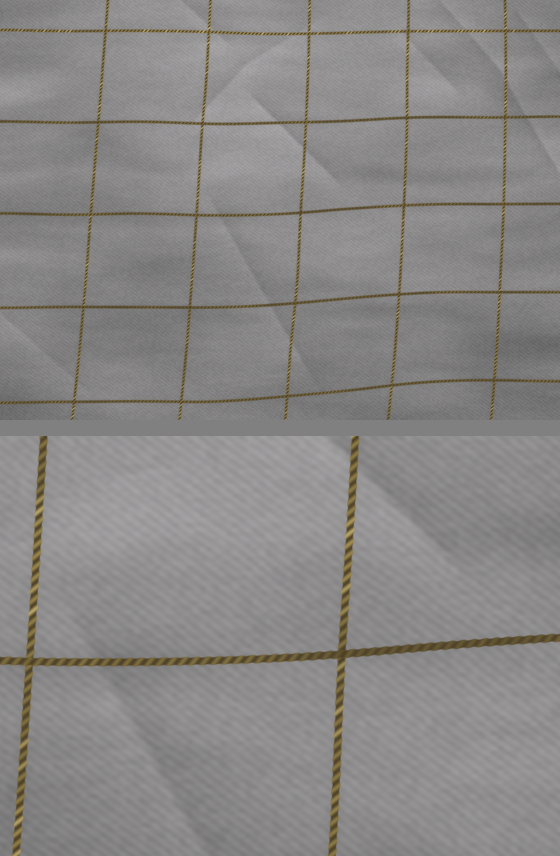
Top: the whole. Bottom: its middle third, enlarged.
A Shadertoy shader for this texture:

```glsl
// Creased grey twill cloth with a wide, slightly skewed check of gold metallic thread.

float hash(vec2 p) {
    p = fract(p * vec2(0.1031, 0.1137));
    p += dot(p, p.yx + 33.33);
    return fract((p.x + p.y) * p.x * 7.31);
}

float noise(vec2 p) {
    vec2 i = floor(p), f = fract(p);
    f = f * f * (3.0 - 2.0 * f);
    return mix(mix(hash(i), hash(i + vec2(1, 0)), f.x),
               mix(hash(i + vec2(0, 1)), hash(i + vec2(1, 1)), f.x), f.y);
}

float fbm(vec2 p) {
    float sum = 0.0, amp = 0.5;
    for (int k = 0; k < 4; k++) {
        sum += amp * noise(p);
        p = p * 2.03 + 17.7;
        amp *= 0.5;
    }
    return sum;
}

// Soft fold from a to b: lighter on its left side, darker on its right
float fold(vec2 p, vec2 a, vec2 b, float width) {
    vec2 dir = normalize(b - a);
    float along = dot(p - a, dir) / length(b - a);
    float side = dot(p - a, vec2(-dir.y, dir.x));
    float ends = smoothstep(-0.05, 0.2, along) * smoothstep(1.05, 0.8, along);
    return ends * clamp(side / 0.004, -1.0, 1.0) * exp(-abs(side) / width);
}

float creases(vec2 p) {
    float s = -0.035 * fold(p, vec2(0.48, 0.56), vec2(0.76, 0.07), 0.04);
    s -= 0.04 * fold(p, vec2(0.41, 1.02), vec2(0.55, 0.89), 0.03);
    s -= 0.035 * fold(p, vec2(0.45, 0.70), vec2(0.60, 0.86), 0.04);
    s -= 0.03 * fold(p, vec2(0.56, 0.83), vec2(0.77, 0.96), 0.04);
    s -= 0.055 * fold(p, vec2(0.58, 0.79), vec2(0.82, 0.55), 0.03);
    s -= 0.035 * fold(p, vec2(0.95, 0.93), vec2(1.10, 0.77), 0.04);
    s += 0.04 * fold(p, vec2(1.03, 1.02), vec2(1.22, 0.80), 0.035);
    s += 0.04 * fold(p, vec2(1.18, 0.85), vec2(1.36, 0.54), 0.035);
    s += 0.035 * fold(p, vec2(1.22, 0.99), vec2(1.36, 0.79), 0.03);
    s -= 0.025 * fold(p, vec2(-0.04, 0.29), vec2(0.23, 0.05), 0.03);
    return s;
}

vec3 cloth(vec2 p) {
    // Broad light, brighter above and dimmer toward the lower corners
    float light = 0.505 + 0.075 * smoothstep(0.0, 0.9, p.y);
    light -= 0.06 * dot(p - vec2(0.72, 0.6), p - vec2(0.72, 0.6));
    // Horizontal rumples, bent by a slow warp
    vec2 q = p + 0.03 * vec2(0.0, noise(p * 5.0));
    light += 0.15 * (fbm(q * vec2(3.0, 15.0)) - 0.47);
    light += 0.10 * (fbm(q * vec2(4.0, 5.0) + 40.0) - 0.47);
    light += creases(p);
    // Diagonal twill and yarn grain
    float twill = sin(6.2832 * (p.x * 0.75 + p.y) / 0.0085 + 2.0 * noise(p * 30.0));
    light += 0.013 * twill + 0.035 * (noise(p * vec2(190.0, 260.0)) - 0.5);
    return light * vec3(1.0, 0.99, 0.998);
}

// Twisted metallic thread; shine 0 is brown, 1 is bright gold
vec4 thread(float along, float across, float shine, float seed) {
    float px = 1.0 / iResolution.y;
    float phase = (along - across * 0.8) / 0.0088;
    float bead = 0.5 + 0.5 * cos(6.2832 * phase);
    float glint = hash(vec2(floor(phase + 0.5), seed));
    float patchy = noise(vec2(along * 14.0, seed * 9.0));
    float gold = bead * clamp(0.35 + 0.5 * shine + 0.4 * (patchy - 0.5), 0.0, 1.0);
    vec3 col = mix(vec3(0.29, 0.24, 0.13), vec3(0.65, 0.56, 0.29), gold);
    col += vec3(0.24, 0.23, 0.18) * bead * shine * smoothstep(0.65, 0.95, glint);
    float halfWidth = 0.0027 + 0.0008 * bead;
    float cover = 1.0 - smoothstep(halfWidth - px, halfWidth + px, abs(across));
    return vec4(col, 0.92 * cover);
}

void mainImage(out vec4 fragColor, in vec2 fragCoord) {
    vec2 p = fragCoord / iResolution.y;
    p.x *= 1.3333 * iResolution.y / iResolution.x;
    vec3 col = cloth(p);
    float wobble = 0.004 * (noise(p * 6.0) - 0.5);

    for (int n = 0; n < 5; n++) {
        float i = float(n);
        // Soft shadow and thread of each leaning upright line
        float foot = 0.172 + 0.257 * i - 0.002 * i * i;
        float head = 0.257 + 0.245 * i - 0.0022 * i * i;
        float x = mix(foot, head, p.y) + 0.012 * (i + 1.0) * p.y * (1.0 - p.y);
        float dx = p.x - x - wobble;
        col *= 1.0 - 0.07 * exp(-abs(dx) / 0.004);
        vec4 upright = thread(p.y, dx, 0.55 + 0.3 * p.y, i + 1.0);
        col = mix(col, upright.rgb, upright.a);
    }

    for (int n = 0; n < 5; n++) {
        float j = float(n);
        // Level lines climb to the right, less so toward the top
        float y = 0.043 + 0.226 * j - 0.00125 * j * j;
        y += (0.051 - 0.013 * j) * smoothstep(0.45, 1.15, p.x);
        y -= 0.002 * j * exp(-pow((p.x - 0.65) / 0.2, 2.0));
        float dy = p.y - y - wobble;
        col *= 1.0 - 0.07 * exp(-abs(dy) / 0.004);
        vec4 level = thread(p.x, dy, 0.08 + 0.7 * smoothstep(2.8, 4.0, j), j + 11.0);
        col = mix(col, level.rgb, level.a);
    }

    fragColor = vec4(clamp(col, 0.0, 1.0), 1.0);
}
```
